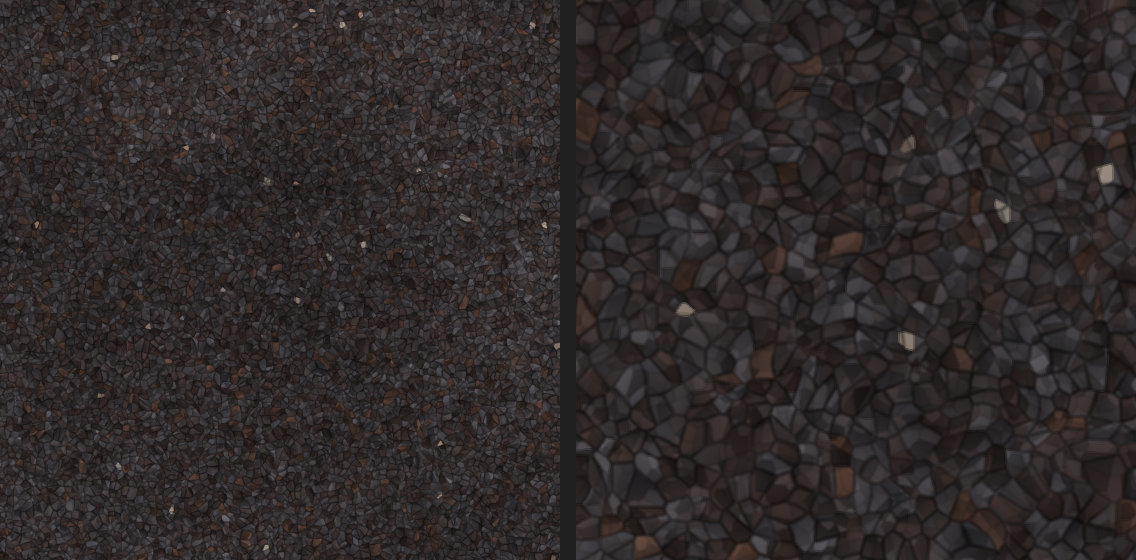
Left: the whole. Right: its middle third, enlarged.
Reproduce this texture procedurally as a three.js fragment shader.

```glsl
varying vec2 vUv;

vec3 hash3(vec2 p) {
  vec3 q = fract(vec3(p.xyx) * vec3(0.1031, 0.1030, 0.0973));
  q += dot(q, q.yxz + 33.33);
  return fract((q.xxy + q.yzz) * q.zyx);
}

float noise(vec2 p) {
  vec2 i = floor(p);
  vec2 f = fract(p);
  f = f * f * (3.0 - 2.0 * f);
  return mix(mix(hash3(i).x, hash3(i + vec2(1.0, 0.0)).x, f.x),
             mix(hash3(i + vec2(0.0, 1.0)).x, hash3(i + 1.0).x, f.x), f.y);
}

float fbm(vec2 p) {
  float sum = 0.0;
  float weight = 0.5;
  for (int i = 0; i < 4; i++) {
    sum += weight * noise(p);
    p = mat2(1.6, 1.2, -1.2, 1.6) * p + 7.3;
    weight *= 0.5;
  }
  return sum / 0.9375;
}

// Voronoi cell: offset to its seed in xy, distance to the border in z
vec3 voronoi(vec2 p, out vec2 id) {
  vec2 cell = floor(p);
  vec2 nearest = vec2(4.0);
  vec2 second = vec2(4.0);
  id = cell;
  for (int y = -1; y <= 1; y++) {
    for (int x = -1; x <= 1; x++) {
      vec2 c = cell + vec2(float(x), float(y));
      vec2 r = c + hash3(c).xy - p;
      if (dot(r, r) < dot(nearest, nearest)) {
        second = nearest;
        nearest = r;
        id = c;
      } else if (dot(r, r) < dot(second, second)) {
        second = r;
      }
    }
  }
  float border = dot(0.5 * (nearest + second), normalize(second - nearest));
  return vec3(nearest, border);
}

vec3 gravel(vec2 uv) {
  // Uneven warp keeps the grains from sitting in rows
  vec2 warp = vec2(noise(uv * 38.0), noise(uv * 38.0 + 91.0)) - 0.5;
  vec2 p = uv + 0.012 * warp;

  vec2 grainId, facetId;
  vec3 grain = voronoi(p * 78.0 + 11.0, grainId);
  vec3 facet = voronoi(p * 122.0 + 305.0, facetId);
  vec3 grainRnd = hash3(grainId + 57.0);
  vec3 facetRnd = hash3(facetId + 0.37 * grainId + 19.0);

  // Stone colour: brown to slate, with a few rusty grains
  float slate = smoothstep(0.1, 0.9, mix(grainRnd.x, facetRnd.y, 0.4));
  vec3 color = mix(vec3(0.190, 0.149, 0.141), vec3(0.228, 0.222, 0.236), slate);
  color = mix(color, vec3(0.27, 0.185, 0.15), 0.7 * step(0.95, grainRnd.z));

  // Tilted facets catch differing light
  float angle = 6.2832 * grainRnd.y;
  float light = 1.02 + 0.56 * (facetRnd.x - 0.5) + 0.22 * (grainRnd.y - 0.5);
  light += 0.25 * dot(grain.xy, vec2(cos(angle), sin(angle)));
  light += 0.55 * pow(facetRnd.z, 14.0) * slate;
  light *= mix(0.86, 1.0, smoothstep(0.0, 0.1, facet.z));
  color *= light;

  // Sparse pale chips
  vec3 chipRnd = hash3(facetId + 211.0);
  vec3 chip = mix(vec3(0.66, 0.50, 0.42), vec3(0.60, 0.58, 0.54), chipRnd.y);
  color = mix(color, chip, step(0.9975, chipRnd.x) * (0.5 + 0.5 * chipRnd.z));

  // Dark gaps of varying depth between grains
  float gap = 1.0 - smoothstep(0.0, 0.13, grain.z);
  color *= 1.0 - gap * mix(0.2, 0.6, noise(uv * 60.0 + 40.0));

  // Broad diagonal clouds
  vec2 along = vec2(dot(uv, vec2(0.8, 0.6)) * 2.6, dot(uv, vec2(-0.6, 0.8)) * 4.2);
  return color * (1.03 + 0.6 * (fbm(along + 3.0) - 0.5));
}

void main() {
  // Four samples smooth the facet edges
  vec3 color = vec3(0.0);
  for (int i = 0; i < 4; i++) {
    vec2 corner = vec2(mod(float(i), 2.0), floor(float(i) * 0.5)) - 0.5;
    color += 0.25 * gravel(vUv + 0.0011 * corner);
  }
  gl_FragColor = vec4(color, 1.0);
}
```
